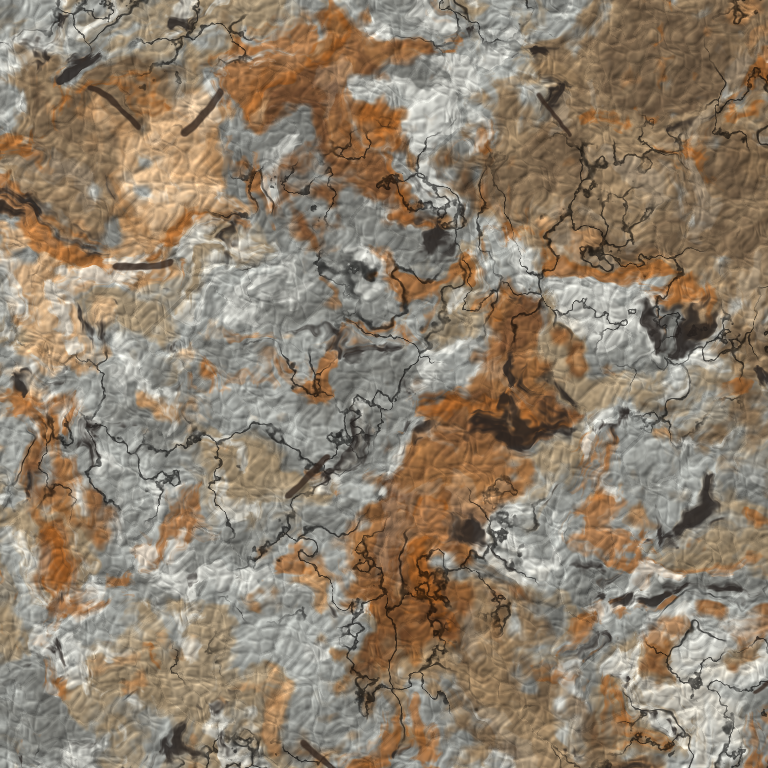
This texture is drawn by a three.js fragment shader. Its source:

```glsl
// Weathered grey rock face with rust stains, peach bands, pale crust, cracks and dark pits.
varying vec2 vUv;

float hash(vec2 p) {
  return fract(sin(dot(p, vec2(127.1, 311.7))) * 43758.5453);
}

float noise(vec2 p) {
  vec2 i = floor(p), f = fract(p);
  f = f * f * (3.0 - 2.0 * f);
  return mix(mix(hash(i), hash(i + vec2(1, 0)), f.x),
             mix(hash(i + vec2(0, 1)), hash(i + vec2(1, 1)), f.x), f.y);
}

float fbm(vec2 p) {
  float sum = 0.0, amp = 0.5;
  for (int i = 0; i < 5; i++) {
    sum += amp * noise(p);
    p = mat2(1.6, 1.2, -1.2, 1.6) * p + 17.3;
    amp *= 0.55;
  }
  return sum / 1.055;
}

// x: distance to the nearest cell point, y: gap to the second, z: cell id
vec3 cells(vec2 p) {
  vec2 base = floor(p);
  vec3 best = vec3(8.0, 8.0, 0.0);
  for (int y = -1; y <= 1; y++) {
    for (int x = -1; x <= 1; x++) {
      vec2 c = base + vec2(x, y);
      float d = length(c + 0.15 + 0.7 * vec2(hash(c), hash(c + 41.7)) - p);
      if (d < best.x) best = vec3(d, best.x, hash(c + 9.1));
      else best.y = min(best.y, d);
    }
  }
  return vec3(best.x, best.y - best.x, best.z);
}

// Soft elliptical region, turned by an angle
float blob(vec2 p, vec2 centre, vec2 size, float angle) {
  vec2 d = p - centre;
  float c = cos(angle), s = sin(angle);
  d = vec2(c * d.x + s * d.y, c * d.y - s * d.x) / size;
  return exp(-dot(d, d));
}

float segment(vec2 p, vec2 a, vec2 b) {
  vec2 ab = b - a;
  return length(p - a - ab * clamp(dot(p - a, ab) / dot(ab, ab), 0.0, 1.0));
}

float height(vec2 p) {
  vec3 lumps = cells(p * 17.0 + 1.6 * fbm(p * 14.0));
  vec3 grit = cells(p * 58.0 + 1.5 * noise(p * 40.0));
  return 1.5 * fbm(p * 9.0) + 0.32 * smoothstep(0.0, 0.5, lumps.y) + 0.15 * lumps.z
       + 0.16 * smoothstep(0.0, 0.5, grit.y) + 0.10 * grit.z + 0.16 * noise(p * 120.0);
}

void main() {
  // Broad regions with ragged, warped borders
  vec2 wobble = vec2(fbm(vUv * 7.0), fbm(vUv * 7.0 + 31.0)) - 0.5;
  vec2 p = vUv + 0.22 * wobble;
  float ragged = 1.5 * (fbm(p * 13.0 + 5.0) - 0.5) + 0.5 * (noise(vUv * 48.0) - 0.5);
  float rustArea = blob(p, vec2(0.42, 0.84), vec2(0.08, 0.16), -0.4)
                 + blob(p, vec2(0.64, 0.56), vec2(0.07, 0.16), 0.2)
                 + blob(p, vec2(0.56, 0.28), vec2(0.11, 0.19), 0.1)
                 + 0.8 * blob(p, vec2(0.06, 0.36), vec2(0.08, 0.14), 0.0)
                 + 0.6 * blob(p, vec2(0.88, 0.12), vec2(0.14, 0.06), 0.5);
  float brownArea = blob(p, vec2(0.80, 0.84), vec2(0.24, 0.20), 0.0)
                  + blob(p, vec2(0.63, 0.10), vec2(0.18, 0.18), 0.0)
                  + 0.9 * blob(p, vec2(1.0, 0.60), vec2(0.10, 0.22), 0.0)
                  + 0.9 * blob(p, vec2(0.10, 0.86), vec2(0.20, 0.12), 0.5);
  float peachArea = blob(p, vec2(0.13, 0.66), vec2(0.24, 0.07), 0.8)
                  + 0.45 * blob(p, vec2(0.28, 0.57), vec2(0.08, 0.12), 0.0);
  float rust = smoothstep(0.38, 0.75, rustArea + ragged);
  float brown = smoothstep(0.35, 0.70, brownArea + ragged);
  float peach = smoothstep(0.35, 0.70, peachArea + ragged);

  // Mineral colours
  float tone = smoothstep(0.28, 0.72, fbm(p * 21.0 + 3.0));
  float mottle = noise(vUv * 75.0 + 8.0 * wobble);
  vec3 color = mix(vec3(0.43, 0.43, 0.41), vec3(0.67, 0.68, 0.66), 0.7 * tone + 0.3 * mottle);
  color = mix(color, vec3(0.63, 0.52, 0.37), 0.65 * smoothstep(0.52, 0.68, fbm(p * 10.0 + 70.0)));
  color = mix(color, mix(vec3(0.37, 0.29, 0.21), vec3(0.63, 0.52, 0.38), 0.6 * tone + 0.4 * mottle), 0.88 * brown);
  color = mix(color, mix(vec3(0.38, 0.23, 0.13), vec3(0.63, 0.41, 0.21), 0.6 * tone + 0.4 * mottle), 0.85 * rust);
  color = mix(color, mix(vec3(0.66, 0.49, 0.32), vec3(0.86, 0.72, 0.56), tone), 0.85 * peach);
  color = mix(color, vec3(0.62, 0.35, 0.13), 0.65 * smoothstep(0.61, 0.72, fbm(p * 15.0 + 90.0)));

  // Pale crust flakes, mostly on the grey rock
  float crust = smoothstep(0.56, 0.68, fbm(p * 19.0 + 50.0)) * (1.0 - 0.75 * max(rust, brown));
  color = mix(color, vec3(0.82, 0.82, 0.79), 0.75 * crust);

  // Relief lit from the upper left
  float slope = height(vUv) - height(vUv + vec2(-0.0025, 0.0035));
  color *= clamp(1.0 + 0.95 * slope, 0.5, 1.4);
  color *= 0.92 + 0.16 * noise(vUv * 190.0);

  // Broken cracks and dark pits
  vec2 warped = vUv * vec2(11.0, 8.0) + 3.0 * wobble + 0.9 * fbm(vUv * 26.0);
  float crack = 1.0 - smoothstep(0.01, 0.09, cells(warped).y);
  color *= 1.0 - 0.6 * crack * smoothstep(0.45, 0.62, fbm(vUv * 8.0 + 12.0));
  float pit = smoothstep(0.64, 0.74, fbm(p * 14.0 + 120.0));
  color = mix(color, vec3(0.15, 0.13, 0.12), 0.85 * pit);

  // Scattered twigs
  for (int i = 0; i < 7; i++) {
    vec2 seed = vec2(float(i), 3.7);
    vec2 start = vec2(hash(seed), hash(seed + 5.3));
    float turn = 6.28 * hash(seed + 8.9);
    float d = segment(vUv + 0.04 * wobble, start, start + 0.07 * vec2(cos(turn), sin(turn)));
    float width = 0.001 + 0.004 * hash(seed + 2.2);
    color = mix(color, vec3(0.20, 0.15, 0.12), 0.8 - 0.8 * smoothstep(width, width + 0.003, d));
  }
  gl_FragColor = vec4(color, 1.0);
}
```
